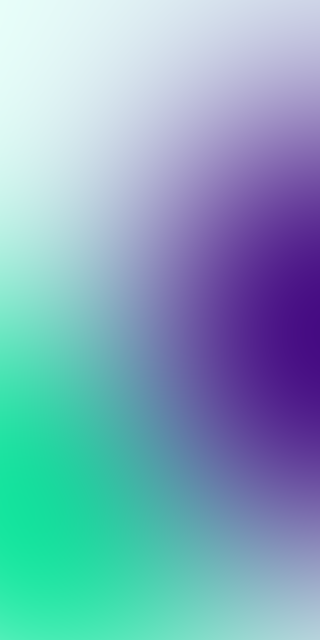
Give the GLSL for this background, as a WebGL 1 fragment shader.

```glsl
precision highp float;

uniform vec2 u_resolution;

// Canvas space: x runs 0..1, y runs 0..2 from the lower left
const vec2 CANVAS = vec2(1.0, 2.0);

const vec3 MINT_WHITE = vec3(0.91, 1.00, 0.98);
const vec3 PALE_LILAC = vec3(0.88, 0.94, 0.96);
const vec3 GREEN = vec3(0.07, 0.92, 0.62);
const vec3 VIOLET = vec3(0.27, 0.04, 0.51);

const vec2 GREEN_CENTER = vec2(0.08, 0.41);
const vec2 GREEN_RADIUS = vec2(0.67, 0.69);
const float GREEN_TILT = 0.85;

const vec2 VIOLET_CENTER = vec2(1.04, 0.96);
const vec2 VIOLET_RADIUS = vec2(0.65, 0.75);
const float VIOLET_TILT = 0.0;

const float FALLOFF = 2.3;

// Soft elliptical glow; tilt leans its long axis toward the lower right
float glow(vec2 p, vec2 center, vec2 radius, float tilt) {
  vec2 offset = p - center;
  vec2 scaled = offset / radius;
  float distSq = dot(scaled, scaled) + tilt * offset.x * offset.y;
  return exp(-pow(max(distSq, 1e-5), 0.5 * FALLOFF));
}

void main() {
  vec2 uv = gl_FragCoord.xy / u_resolution;
  vec2 p = uv * CANVAS;

  // Pale backdrop, cooler toward the upper right
  vec3 color = mix(MINT_WHITE, PALE_LILAC, uv.x * uv.y);

  // Green glow below, violet glow laid over it
  color = mix(color, GREEN, glow(p, GREEN_CENTER, GREEN_RADIUS, GREEN_TILT));
  color = mix(color, VIOLET, glow(p, VIOLET_CENTER, VIOLET_RADIUS, VIOLET_TILT));

  gl_FragColor = vec4(color, 1.0);
}
```
